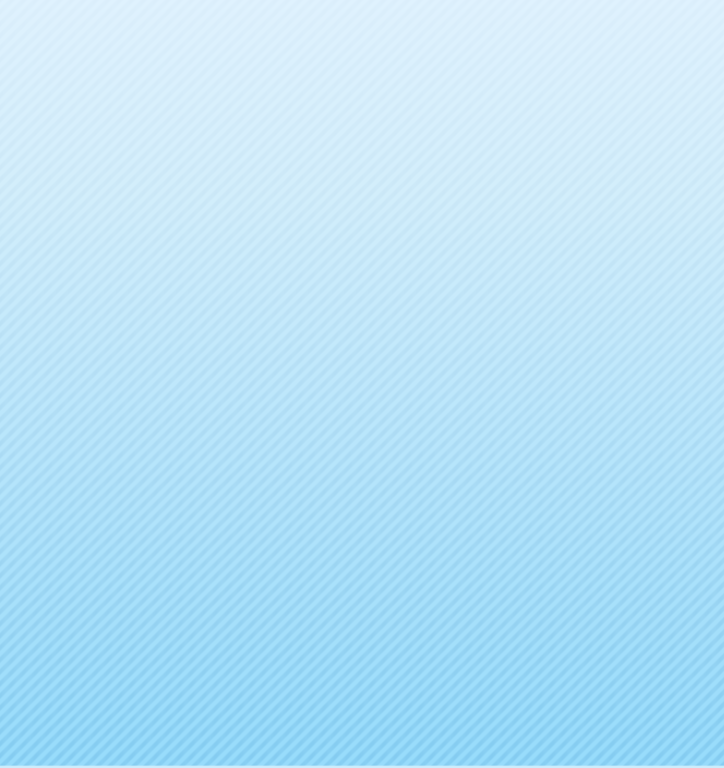
A WebGL 1 fragment shader for this background:

```glsl
precision highp float;
// Pale blue vertical gradient with fine rising diagonal stripes and a light bottom rim.

uniform vec2 u_resolution;

const float TAU = 6.28319;
const float STRIPES_PER_HEIGHT = 64.0;
const float RIM_HEIGHT = 0.003;

const vec3 SKY_TOP = vec3(0.875, 0.948, 0.995);
const vec3 SKY_HIGH = vec3(0.825, 0.933, 0.985);
const vec3 SKY_MIDDLE = vec3(0.740, 0.905, 0.985);
const vec3 SKY_LOW = vec3(0.645, 0.875, 0.982);
const vec3 SKY_BOTTOM = vec3(0.590, 0.860, 0.985);
const vec3 RIM_COLOR = vec3(0.800, 0.930, 0.990);
const vec3 STRIPE_SHADE = vec3(0.075, 0.062, 0.042);

// Linear progress from a to b, limited to 0..1
float ramp(float a, float b, float t) {
    return clamp((t - a) / (b - a), 0.0, 1.0);
}

// Sky colour by depth: 0 at the top, 1 at the bottom
vec3 skyGradient(float depth) {
    vec3 color = mix(SKY_TOP, SKY_HIGH, ramp(0.0, 0.25, depth));
    color = mix(color, SKY_MIDDLE, ramp(0.25, 0.52, depth));
    color = mix(color, SKY_LOW, ramp(0.52, 0.82, depth));
    return mix(color, SKY_BOTTOM, ramp(0.82, 1.0, depth));
}

// Soft diagonal stripes with faint beads along their length
float stripePattern(vec2 p, float frequency) {
    float wave = 0.5 + 0.5 * cos(TAU * frequency * (p.x - p.y));
    float bead = 0.9 + 0.1 * cos(TAU * frequency * p.x);
    return smoothstep(0.1, 0.95, wave) * bead;
}

void main() {
    vec2 p = gl_FragCoord.xy / u_resolution.y;
    float depth = 1.0 - p.y;
    float pixel = 1.0 / u_resolution.y;

    // Stripes grow stronger toward the bottom
    float strength = mix(0.22, 1.0, depth);
    float stripe = stripePattern(p, STRIPES_PER_HEIGHT);
    vec3 color = skyGradient(depth) - STRIPE_SHADE * stripe * strength;

    // Thin light rim along the lower edge
    float rim = 1.0 - smoothstep(RIM_HEIGHT - pixel, RIM_HEIGHT + pixel, p.y);
    color = mix(color, RIM_COLOR, rim);

    gl_FragColor = vec4(color, 1.0);
}
```
